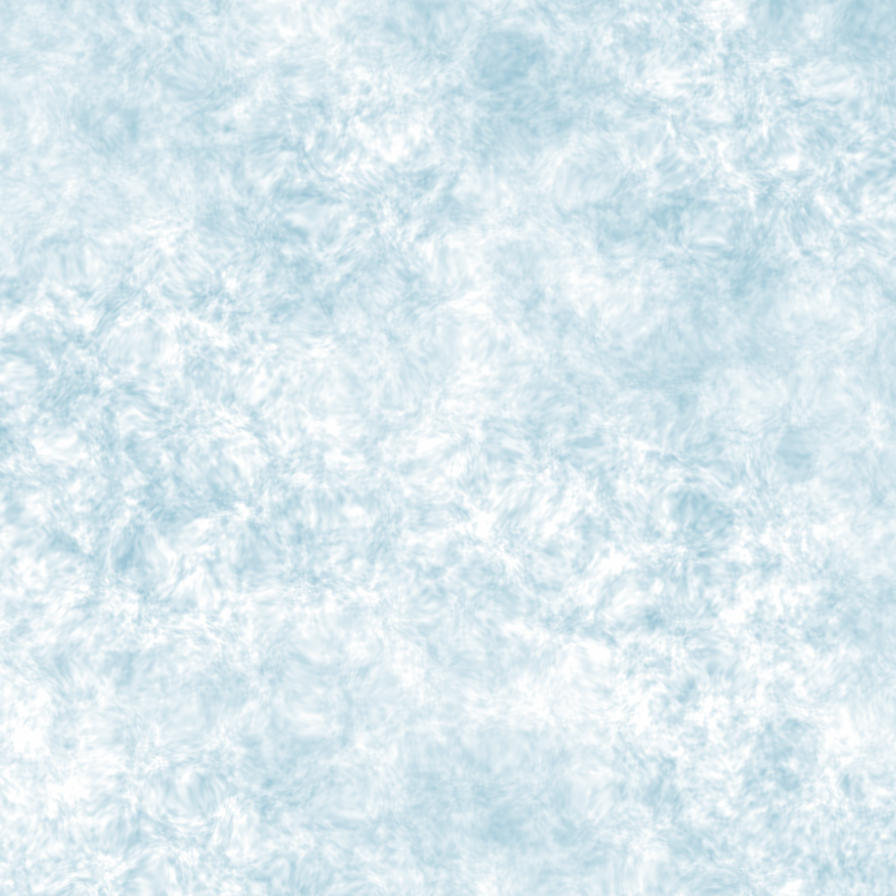
Write a Shadertoy shader that draws this texture.

```glsl
// Pale icy-blue mottled surface, like frost or handmade paper.
// Rotated octaves of value noise are summed, with the fine grain fading
// in and out over broad patches, then mapped from dusty blue to white.

float hash(ivec2 cell) {
    uvec2 q = uvec2(cell) * uvec2(1597334673u, 3812015801u);
    uint n = (q.x ^ q.y) * 1597334673u;
    n = (n ^ (n >> 15)) * 2246822519u;
    n ^= n >> 13;
    return float(n >> 8) / 16777216.0;
}

float valueNoise(vec2 p) {
    ivec2 cell = ivec2(floor(p));
    vec2 f = fract(p);
    f = f * f * (3.0 - 2.0 * f);
    float low = mix(hash(cell), hash(cell + ivec2(1, 0)), f.x);
    float high = mix(hash(cell + ivec2(0, 1)), hash(cell + ivec2(1, 1)), f.x);
    return mix(low, high, f.y);
}

// Signed sum of octaves, strongest in the fine grain
float mottle(vec2 uv) {
    float grainStrength = mix(0.7, 1.2, smoothstep(0.2, 0.65, valueNoise(uv * 5.0 + 71.0)));
    mat2 turn = mat2(0.8, 0.6, -0.6, 0.8);
    vec2 p = uv * 4.0 + 13.0;
    float sum = 0.0;
    for (int i = 0; i < 7; i++) {
        float octave = float(i);
        float weight = 0.25 + 0.13 * exp(-pow(abs(octave - 4.6), 2.0) / 1.5);
        weight *= mix(1.0, grainStrength, smoothstep(2.0, 4.0, octave));
        sum += weight * (valueNoise(p) - 0.5);
        p = turn * p * 2.0 + vec2(17.3, 9.1);
    }
    return sum;
}

void mainImage(out vec4 fragColor, in vec2 fragCoord) {
    vec2 uv = fragCoord / iResolution.y;

    // A slight warp bends the grain into short wisps
    vec2 warp = vec2(valueNoise(uv * 22.0 + 31.0), valueNoise(uv * 22.0 + 57.0)) - 0.5;
    float tone = 0.57 + 1.08 * mottle(uv + 0.022 * warp);

    vec3 dustyBlue = vec3(0.64, 0.79, 0.85);
    vec3 frostWhite = vec3(0.995, 0.998, 0.998);
    fragColor = vec4(mix(dustyBlue, frostWhite, clamp(tone, 0.0, 1.0)), 1.0);
}
```
